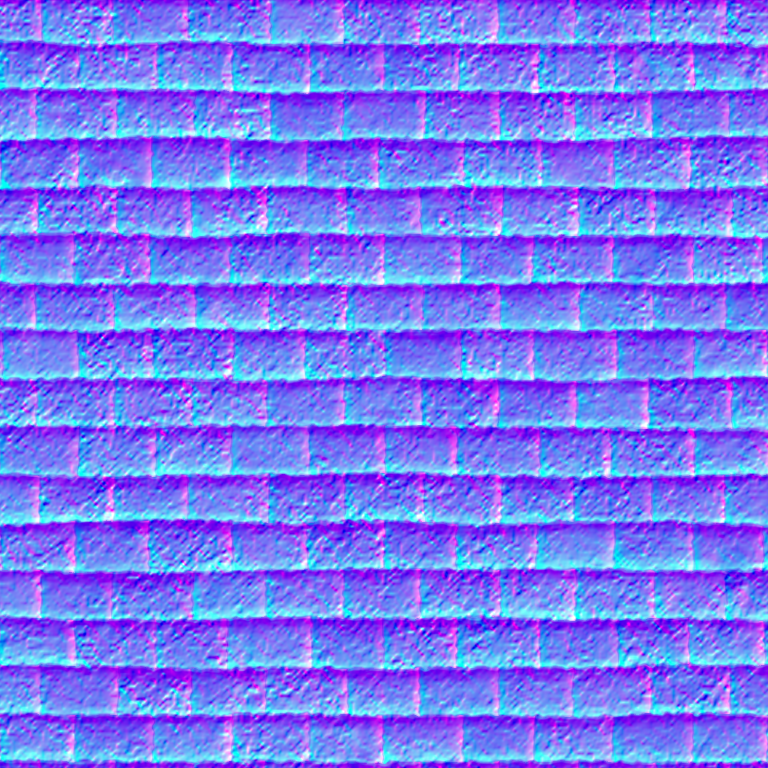
Write a Shadertoy shader that draws this texture map.

```glsl
// Tangent-space normal map of a weathered running-bond brick wall.

const vec2 BRICK_COUNT = vec2(10.0, 16.0);
const float ROW_PHASE = 0.11;
const vec2 FLAT_TILT = vec2(0.46, 0.475);

float hash(vec2 p) {
    return fract(sin(dot(p, vec2(127.1, 311.7))) * 43758.5453);
}

float noise(vec2 p) {
    vec2 cell = floor(p);
    vec2 f = fract(p);
    f = f * f * (3.0 - 2.0 * f);
    float low = mix(hash(cell), hash(cell + vec2(1.0, 0.0)), f.x);
    float high = mix(hash(cell + vec2(0.0, 1.0)), hash(cell + 1.0), f.x);
    return mix(low, high, f.y);
}

// Red grows on right-facing slopes, green on downward-facing slopes.
vec2 noiseTilt(vec2 p) {
    vec2 e = vec2(0.45, 0.0);
    return vec2(noise(p - e.xy) - noise(p + e.xy),
                noise(p + e.yx) - noise(p - e.yx));
}

// Uneven bricklaying plus chipped edges.
vec2 warp(vec2 uv) {
    vec2 sway = vec2(noise(uv * 9.0 + 31.0), noise(uv * vec2(8.0, 16.0))) - 0.5;
    vec2 chip = vec2(noise(uv * 150.0 + 7.0), noise(uv * 130.0 + 53.0)) - 0.5;
    return uv + sway * vec2(0.004, 0.007) + chip * vec2(0.0035, 0.004);
}

float jointPosition(float index, float row) {
    return index + 0.1 * (hash(vec2(index, row + 17.0)) - 0.5);
}

// Bevel that is strongest beside a joint and vanishes inside it.
float bevel(float dist, float width, float joint) {
    float t = dist / width;
    return exp(-t * t) * smoothstep(0.0, joint, dist);
}

// Slope of one brick; sides holds left, right, bottom and top distances.
vec2 brickTilt(vec4 sides, vec2 id, vec2 uv) {
    float lit = mix(0.65, 1.0, hash(id + 3.0));
    float worn = mix(0.6, 1.0, hash(id + 11.0)) * mix(0.7, 1.15, noise(uv * 70.0));
    float topDepth = mix(0.13, 0.3, 0.5 * hash(id + 43.0) + 0.5 * noise(uv * vec2(25.0, 9.0)));
    float baseDepth = mix(0.1, 0.24, hash(id + 71.0));
    float left = bevel(sides.x, 0.085, 0.025) * lit;
    float right = bevel(sides.y, 0.1, 0.025) * worn;
    float bottom = bevel(sides.z, baseDepth, 0.05) * mix(0.65, 1.1, noise(uv * 45.0 + 19.0));
    float top = bevel(sides.w, topDepth, 0.05) * mix(0.75, 1.1, noise(uv * 60.0 + 37.0));
    float sideFade = 1.0 - 0.5 * min(top, 1.0);
    vec2 tilt = vec2(0.56 * right - 0.38 * left, 0.26 * left + 0.04 * right) * sideFade;
    tilt.y += 0.44 * bottom - 0.44 * top;
    // Each face leans a little and bulges toward its middle.
    tilt += (vec2(hash(id + 23.0), hash(id + 37.0)) - 0.5) * vec2(0.07, 0.1);
    tilt.y += 0.09 * (sides.w - sides.z);
    return tilt;
}

// Grain, sharp pits and broad dents, with a roughness that differs by brick.
vec2 surfaceTilt(vec2 uv, vec2 id) {
    float roughness = mix(0.6, 1.2, hash(id + 59.0));
    float patchiness = smoothstep(0.2, 0.75, noise(uv * 38.0 + 90.0));
    vec2 grain = 0.32 * noiseTilt(uv * 240.0) + 0.23 * noiseTilt(uv * 135.0 + 13.0);
    grain *= 0.7 + 2.5 * length(grain);
    float scar = smoothstep(0.65, 0.85, noise(uv * 22.0 + 140.0));
    vec2 dents = (0.07 + 0.22 * scar) * noiseTilt(uv * vec2(44.0, 36.0) + 71.0);
    return grain * roughness * mix(0.7, 1.25, patchiness) + dents;
}

vec3 wallNormal(vec2 uv) {
    vec2 p = warp(uv) * BRICK_COUNT - vec2(0.0, ROW_PHASE);
    float row = floor(p.y);
    float x = p.x - 0.5 * mod(row, 2.0);

    // Find the pair of shifted joints around this point.
    float column = floor(x);
    column -= 1.0 - step(jointPosition(column, row), x);
    column += step(jointPosition(column + 1.0, row), x);
    float left = jointPosition(column, row);
    float right = jointPosition(column + 1.0, row);

    // Each brick sits slightly high or low in its course.
    vec2 id = vec2(column, row);
    float y = p.y - row;
    float settle = 0.05 * hash(id + 83.0);
    vec4 sides = vec4(x - left, right - x, y, max(1.0 - y - settle, 0.0));
    // The recessed mortar above a low brick still faces upward.
    sides.w = mix(sides.w, 1.0 - y, 0.5);
    vec2 tilt = FLAT_TILT + brickTilt(sides, id, uv) + surfaceTilt(uv, id);
    tilt = clamp(tilt, 0.0, 1.0);
    float facing = 0.91 + 0.05 * (tilt.x + tilt.y);
    return vec3(tilt, facing);
}

void mainImage(out vec4 fragColor, in vec2 fragCoord) {
    // Four samples per pixel soften joints and grain.
    vec3 color = vec3(0.0);
    for (int i = 0; i < 4; i++) {
        vec2 offset = vec2(float(i % 2), float(i / 2)) * 0.5 - 0.25;
        color += wallNormal((fragCoord + offset) / iResolution.xy);
    }
    fragColor = vec4(color * 0.25, 1.0);
}
```
